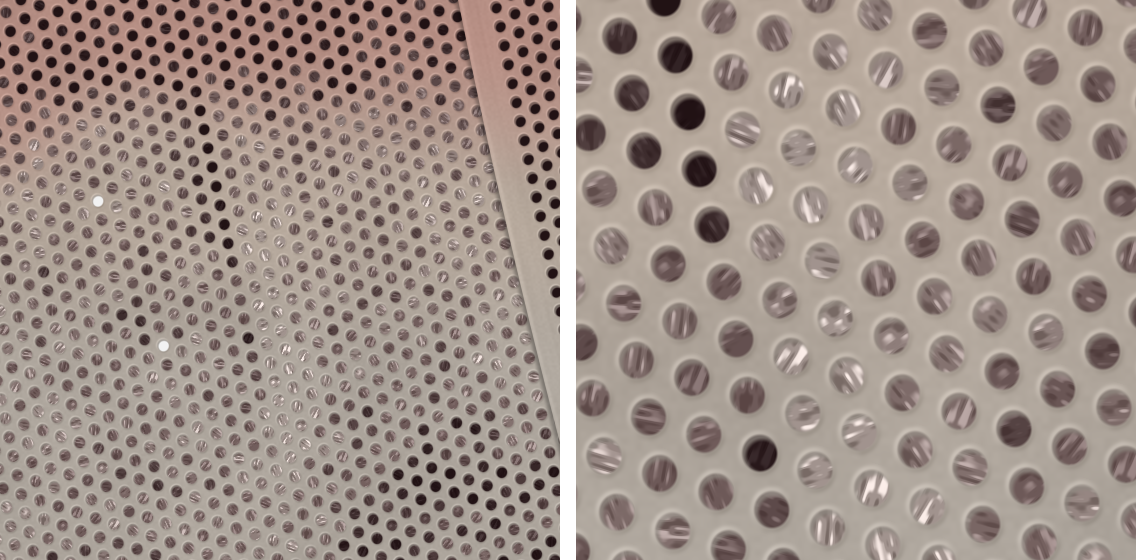
Left: the whole. Right: its middle third, enlarged.
Give the GLSL for this texture, as a Shadertoy shader.

```glsl
// Perforated sheet metal with a hexagonal grid of holes, a pink glow and an overlapping second panel.

const vec3 BEIGE = vec3(0.71, 0.655, 0.605);
const vec3 GREY  = vec3(0.675, 0.645, 0.61);
const vec3 PINK  = vec3(0.70, 0.53, 0.49);
const vec3 PALE  = vec3(0.63, 0.575, 0.555);
const vec3 MID   = vec3(0.44, 0.36, 0.355);
const vec3 DARK  = vec3(0.13, 0.07, 0.08);

// Steps between neighbouring holes: along a row, along a column
const mat2 LATTICE = mat2(0.0332, 0.0107, 0.00716, 0.03385);
const float HOLE_RADIUS = 0.0104;

float hash(vec2 p) {
    vec3 q = fract(vec3(p.xyx) * 0.1031);
    q += dot(q, q.yzx + 33.33);
    return fract((q.x + q.y) * q.z);
}

float noise(vec2 p) {
    vec2 i = floor(p), f = fract(p);
    f = f * f * (3.0 - 2.0 * f);
    return mix(mix(hash(i), hash(i + vec2(1, 0)), f.x),
               mix(hash(i + vec2(0, 1)), hash(i + vec2(1, 1)), f.x), f.y);
}

float bump(float x, float width) {
    return exp(-x * x / (width * width));
}

// Sheet colour: pink glow above, warm beige in the middle, grey below
vec3 metal(vec2 p) {
    vec3 col = mix(BEIGE, GREY, smoothstep(0.35, 0.7, p.y));
    float glow = 1.0 - smoothstep(0.08, 0.38, p.y + 0.16 * (noise(p * 4.0 + 7.0) - 0.5));
    col = mix(col, PINK, 0.85 * glow);
    col *= 0.97 + 0.06 * noise(p * 9.0);
    return col + 0.02 * (noise(p * 240.0) - 0.5);
}

// How black a hole looks, from its place and a random value
float holeDepth(vec2 c, float rnd) {
    float top = 1.0 - smoothstep(0.1, 0.34, c.y + 0.12 * (c.x - 0.2) + 0.12 * (noise(c * 9.0) - 0.5));
    float crease = bump(c.x - 0.475 - 0.13 * (c.y - 0.47), 0.045)
                 * smoothstep(0.32, 0.45, c.y) * (1.0 - 0.6 * smoothstep(0.7, 0.95, c.y));
    float seam = bump(c.x - 0.41 - 0.215 * (c.y - 0.467), 0.02)
               * smoothstep(0.1, 0.25, c.y) * (1.0 - smoothstep(0.66, 0.72, c.y));
    float corner = smoothstep(0.6, 0.9, c.y) * smoothstep(0.45, 0.7, c.x);
    float depth = 0.38 + 0.5 * top + 0.5 * seam + 0.3 * corner - 0.5 * crease;
    return clamp(depth + 0.45 * (rnd - 0.5) + 0.3 * (noise(c * 14.0) - 0.5), 0.0, 1.0);
}

// Broken reflections seen through a hole
vec3 holeInside(vec2 p, float depth, float rnd) {
    vec3 col = mix(PALE, MID, smoothstep(0.0, 0.5, depth));
    col = mix(col, DARK, smoothstep(0.45, 0.9, depth));
    float angle = 6.2832 * rnd;
    vec2 along = vec2(cos(angle), sin(angle));
    vec2 q = vec2(dot(p, along) * 120.0, dot(p, vec2(-along.y, along.x)) * 380.0);
    float streak = noise(q + 50.0 * rnd);
    return col + (1.0 - depth) * (0.36 * smoothstep(0.6, 0.95, streak) - 0.16 * smoothstep(0.45, 0.1, streak));
}

// Cuts one hole at offset d, with a lit wall at the upper left and a soft rim
vec3 punch(vec3 sheet, vec3 inside, vec2 d, float wallShift, float px) {
    float r = length(d * vec2(1.0, 0.95));
    float facing = dot(d / max(r, 1e-4), vec2(-0.64, -0.77));
    float rim = bump(r - HOLE_RADIUS - 0.0012, 0.0018);
    sheet += rim * (0.075 * facing + 0.015);
    float wall = smoothstep(HOLE_RADIUS - 0.0025, HOLE_RADIUS + 0.001, length(d - wallShift));
    inside = mix(inside, sheet * 0.82, 0.75 * wall);
    float edge = px + 0.0006;
    return mix(sheet, inside, 1.0 - smoothstep(-edge, edge, r - HOLE_RADIUS));
}

// Nearest lattice index for a grid starting at origin
vec2 cellIndex(vec2 p, vec2 origin) {
    return round(inverse(LATTICE) * (p - origin));
}

vec3 mainSheet(vec2 p, vec3 sheet, float px) {
    vec2 origin = vec2(0.414, 0.4674);
    vec2 id = cellIndex(p, origin);
    vec2 centre = origin + LATTICE * id;
    float rnd = hash(id + 100.0);
    vec3 inside = holeInside(p - centre, holeDepth(centre, rnd), hash(id + 231.0));
    inside = mix(inside, vec3(0.95), step(0.997, hash(id + 317.0)));
    vec2 jitter = 0.0008 * (vec2(hash(id + 11.0), hash(id + 57.0)) - 0.5);
    return punch(sheet, inside, p - centre - jitter, 0.0016, px);
}

// Second panel: a plain brushed border, then black holes
vec3 sidePanel(vec2 p, vec3 sheet, float edgeDist, float px) {
    vec2 origin = vec2(0.8855, 0.013);
    vec2 id = cellIndex(p, origin);
    vec2 d = p - origin - LATTICE * id;
    float border = 1.0 - smoothstep(0.04, 0.065, edgeDist);
    sheet += border * (0.03 * noise(vec2(edgeDist * 160.0, p.y * 6.0)) - 0.015);
    sheet += 0.05 * bump(edgeDist - 0.004, 0.004);
    return id.x < -0.5 ? sheet : punch(sheet, DARK, d, 0.0026, px);
}

void mainImage(out vec4 fragColor, in vec2 fragCoord) {
    vec2 p = fragCoord / iResolution.xy;
    p.y = 1.0 - p.y; // measured from the top
    float px = 0.7 / iResolution.y;
    vec3 sheet = metal(p);

    // Slightly curved edge of the overlapping panel and its shadow
    float edgeDist = p.x - (0.818 + 0.2 * p.y + 0.038 * p.y * p.y);
    vec3 col = mainSheet(p, sheet, px);
    col *= 1.0 - 0.3 * smoothstep(-0.012, 0.0, edgeDist);
    col = mix(col, sidePanel(p, sheet, edgeDist, px), smoothstep(-px, px, edgeDist));
    fragColor = vec4(clamp(col, 0.0, 1.0), 1.0);
}
```
